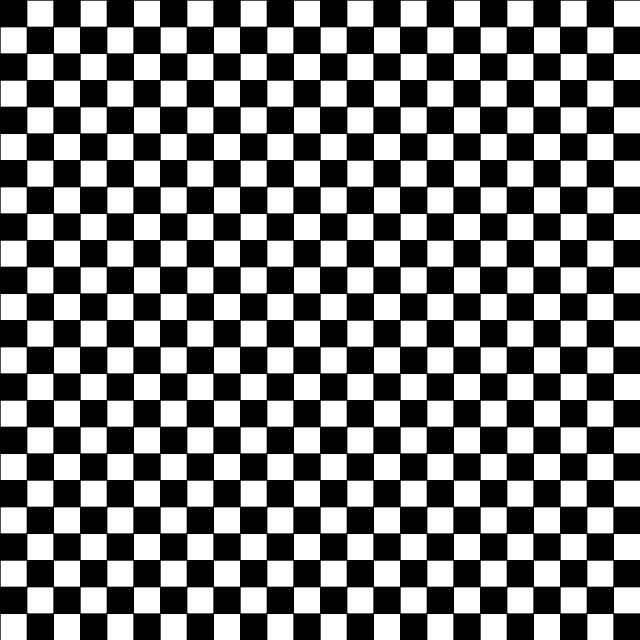
Write a Shadertoy shader that draws this pattern.

```glsl
#define CELLS 24.0                  // squares across and down, even so it tiles
#define GAP 0.026                   // dark hairline width, in squares
#define GAP_SIDE vec2(1.0, -1.0)    // hairline lies on the left and top
#define DARK vec3(0.0)
#define LIGHT vec3(1.0)

// Coverage of light squares centred at 'center', repeating every two cells
float squareCoverage(vec2 p, vec2 center, vec2 pixel) {
    vec2 dist = abs(mod(p - center + 1.0, 2.0) - 1.0);
    float halfSide = 0.5 - 0.5 * GAP;
    vec2 cover = clamp((halfSide - dist) / pixel + 0.5, 0.0, 1.0);
    return cover.x * cover.y;
}

void mainImage(out vec4 fragColor, in vec2 fragCoord) {
    vec2 p = fragCoord / iResolution.xy * CELLS;
    vec2 pixel = CELLS / iResolution.xy;

    // Two diagonal families of squares form the checkerboard
    vec2 center = 0.5 + 0.5 * GAP * GAP_SIDE;
    float light = squareCoverage(p, center, pixel)
                + squareCoverage(p, center + 1.0, pixel);

    fragColor = vec4(mix(DARK, LIGHT, min(light, 1.0)), 1.0);
}
```
